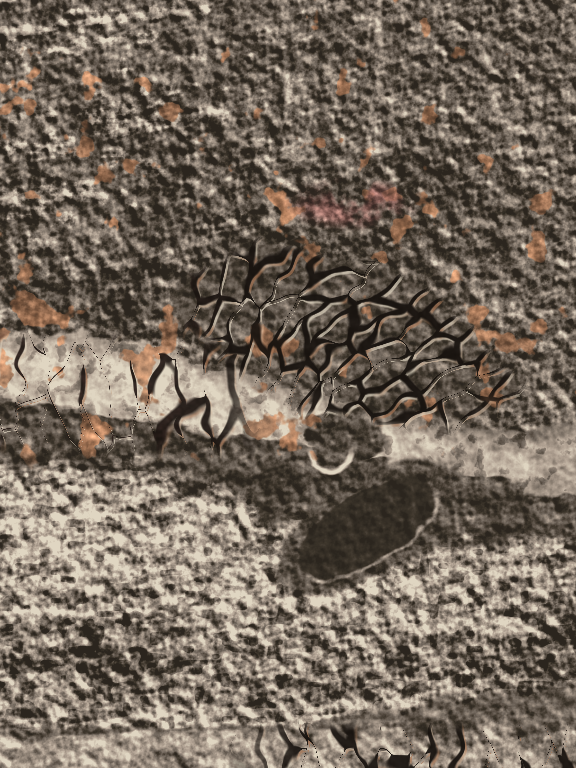
Write a WebGL 1 fragment shader that draws this texture.

```glsl
precision highp float;
// Weathered paint crust: dark ridged top, cracked pale band, scuffed grey base.
uniform vec2 u_resolution;

const vec3 SOOT = vec3(0.09, 0.07, 0.055);
const vec3 DARK = vec3(0.24, 0.21, 0.17);
const vec3 UMBER = vec3(0.35, 0.31, 0.27);
const vec3 TAUPE = vec3(0.44, 0.40, 0.36);
const vec3 STONE = vec3(0.56, 0.51, 0.46);
const vec3 SAND = vec3(0.71, 0.65, 0.59);
const vec3 CREAM = vec3(0.88, 0.84, 0.76);
const vec3 RUST = vec3(0.66, 0.46, 0.33);
const vec3 ROSE = vec3(0.48, 0.31, 0.29);
const vec2 LIGHT = vec2(0.25, 0.35);
const float GRAIN = 0.2;
const vec2 HOLE = vec2(0.48, 0.315);
const vec2 LIP = vec2(0.43, 0.412);

float hash(vec2 p) {
  vec3 q = fract(p.xyx * 0.1031);
  q += dot(q, q.yzx + 33.33);
  return fract((q.x + q.y) * q.z);
}
float noise(vec2 p) {
  vec2 i = floor(p), f = fract(p);
  f = f * f * (3.0 - 2.0 * f);
  return mix(mix(hash(i), hash(i + vec2(1, 0)), f.x),
             mix(hash(i + vec2(0, 1)), hash(i + 1.0), f.x), f.y);
}
float fbm(vec2 p) {
  float sum = 0.0, amp = 0.52;
  for (int i = 0; i < 4; i++) {
    sum += amp * noise(p);
    p = mat2(1.6, 1.2, -1.2, 1.6) * p + 17.3;
    amp *= 0.5;
  }
  return sum;
}
vec2 turn(vec2 p, float a) { return mat2(cos(a), -sin(a), sin(a), cos(a)) * p; }
float below(float v, float edge, float soft) { return 1.0 - smoothstep(edge - soft, edge + soft, v); }
float stroke(vec2 p, vec2 a, vec2 b) {
  vec2 d = b - a;
  return below(length(p - a - d * clamp(dot(p - a, d) / dot(d, d), 0.0, 1.0)), 0.006, 0.004);
}
float ridges(vec2 p) {
  return max(stroke(p, vec2(0.63, 1), vec2(0.52, 0.77)), stroke(p, vec2(0.21, 0.88), vec2(0.38, 0.75)));
}
vec3 ramp(float t) {
  vec3 c = mix(DARK * 0.7, DARK, clamp(t * 9.0 - 0.9, 0.0, 1.0));
  c = mix(c, UMBER, clamp((t - 0.21) / 0.1, 0.0, 1.0));
  c = mix(c, TAUPE, clamp((t - 0.31) / 0.09, 0.0, 1.0));
  c = mix(c, STONE, clamp((t - 0.4) / 0.11, 0.0, 1.0));
  c = mix(c, SAND, clamp((t - 0.51) / 0.14, 0.0, 1.0));
  return mix(c, CREAM, clamp((t - 0.65) / 0.19, 0.0, 1.0));
}
// Crack along the borders of scattered cells
float split(vec2 p, float w) {
  vec2 cell = floor(p);
  float near = 9.0, next = 9.0;
  for (int y = -1; y <= 1; y++) for (int x = -1; x <= 1; x++) {
    vec2 g = cell + vec2(x, y);
    float d = length(g + 0.1 + 0.8 * vec2(hash(g), hash(g + 71.7)) - p);
    next = min(next, max(near, d));
    near = min(near, d);
  }
  return below(next - near, 0.7 * w, 0.3 * w);
}
float fanMask(vec2 p) {
  float e = length(turn(p - vec2(0.44, 0.56), -0.35) / vec2(0.23, 0.105));
  return below(e + 0.3 * noise(p * 18.0), 1.1, 0.07);
}
float cracks(vec2 p) {
  vec2 w = p + 0.016 * (vec2(noise(p * 38.0), noise(p * 38.0 + 9.0)) - 0.5);
  vec2 q = turn(w - vec2(0.42, 0.57), mix(1.25, 0.6, smoothstep(0.28, 0.5, p.x)));
  float fan = fanMask(p);
  float open = smoothstep(0.28, 0.65, noise(p * 32.0 + 4.0));
  float left = below(p.x, 0.32, 0.04) * below(abs(p.y + 0.05 * p.x - 0.495), 0.07, 0.015);
  float foot = below(p.y, 0.055, 0.01) * smoothstep(0.25, 0.4, p.x);
  float rift = 0.01 + 0.25 * smoothstep(0.42, 0.68, noise(p * vec2(42, 24) + 31.0));
  return max(split(q * vec2(17, 36), 0.02 + 0.23 * open * fan) * fan,
             split(w * vec2(30, 9), rift) * max(left, foot));
}

void main() {
  vec2 p = gl_FragCoord.xy / u_resolution.y;
  float broad = fbm(p * 7.0) - 0.5, mid = fbm(p * 28.0 + 5.0) - 0.5;
  float streak = fbm(turn(p, 0.08) * vec2(9, 75)) - 0.5;
  float rough = fbm(p * 75.0), fine = noise(p * 210.0);
  float grain = GRAIN * (fine - 0.5) + rough - fbm(p * 75.0 + LIGHT);
  float fray = 0.04 * mid + 0.02 * streak;

  // Dark crust with scrapes, ridges and running drips
  float tone = 0.33 + 0.28 * broad + 0.3 * mid + 1.25 * grain;
  float scrape = smoothstep(0.04, 0.18, 0.55 * streak + 0.45 * (rough - 0.5));
  tone += 0.2 * scrape * (0.4 + below(p.x, 0.3, 0.15) * smoothstep(0.62, 0.72, p.y));
  vec2 bent = p + 0.025 * vec2(mid, noise(p * 22.0) - 0.5);
  tone += 0.16 * ridges(bent - 0.005) - 0.2 * ridges(bent);
  tone -= 0.15 * stroke(bent, vec2(0, 0.61), vec2(0.36, 0.69));
  for (int i = 0; i < 5; i++) {
    float k = float(i);
    float x = 0.025 + 0.115 * k + 0.012 * noise(vec2(p.y * 9.0, k));
    float drip = below(abs(p.x - x), 0.005, 0.003);
    tone += 0.17 * drip * smoothstep(0.64, 0.76, p.y - 0.2 * hash(vec2(k, 3))) * (0.9 + mid);
  }
  tone = mix(tone, 0.31 + 0.25 * streak + 0.7 * grain, 0.85 * fanMask(p));

  // Pale band, dark stain under it, scuffed base and foot
  float top = mix(0.56, 0.447, smoothstep(0.1, 0.62, p.x));
  float pale = 0.8 + 0.35 * mid + 0.5 * grain - 0.28 * smoothstep(0.55, 0.7, rough);
  pale -= 0.22 * smoothstep(-0.035, 0.0, p.y - top) + 0.12 * smoothstep(0.45, 0.65, p.x);
  tone = mix(tone, pale, below(p.y, top + fray, 0.004));
  float stain = 0.29 + 0.3 * streak + 0.2 * mid + 0.8 * grain;
  float blot = below(length((p - LIP - 0.02) / vec2(0.055, 0.04)) + 14.0 * fray, 0.9, 0.08);
  tone = mix(tone, stain, max(blot, below(p.y, 0.487 - 0.17 * p.x + fray, 0.004)));
  float base = 0.55 + 0.45 * streak + 0.45 * broad + 1.5 * grain;
  base += 0.08 * smoothstep(0.2, 0.36, p.y) * below(p.x, 0.4, 0.1);
  base -= 0.25 * smoothstep(0.55, 0.68, noise(p * vec2(85, 110))) + 0.1 * below(abs(p.y - 0.13), 0.04, 0.03);
  tone = mix(tone, base, below(p.y, mix(0.405, 0.3, smoothstep(0.12, 0.5, p.x)) + 2.2 * fray, 0.018));
  float ledge = 0.055 + 0.055 * smoothstep(0.35, 0.75, p.x) + fray;
  tone = mix(tone, stain + 0.06, below(p.y, ledge, 0.008));
  tone += 0.13 * below(abs(p.y - ledge - 0.006), 0.004, 0.004);
  tone = mix(tone, 0.58 + 0.4 * mid + grain, below(p.y, 0.038 + 0.02 * p.x + fray, 0.005));

  // Sunken hollow with a lit lower rim, and a curled lip
  vec2 h = turn(p - HOLE, 0.55);
  float hollow = length(h / vec2(0.098, 0.044)) + 6.0 * fray;
  tone = mix(tone, 0.27 + 0.8 * grain, below(hollow, 1.35, 0.12));
  tone = mix(tone, 0.16 + 0.35 * grain, below(hollow, 1.0, 0.04));
  tone += 0.25 * below(abs(hollow - 1.06), 0.04, 0.04) * below(h.y, -0.01, 0.01);
  float curl = abs(length(p - LIP) - 0.027 + 0.3 * fray);
  tone = mix(tone, 0.85, below(curl, 0.003, 0.002) * below(p.y, LIP.y, 0.01));

  // Tinted flakes, then cracks with exposed edges
  vec3 color = ramp(tone);
  float belt = below(abs(p.y - 0.57 + 0.2 * p.x), 0.07, 0.04) * below(p.x, 0.56, 0.05);
  float flake = smoothstep(0.67, 0.72, fbm(p * 27.0 + 40.0) + 0.04 * belt);
  color = mix(color, RUST * (1.0 + mid + grain), 0.8 * flake * smoothstep(0.38, 0.42, p.y));
  float blush = below(length((p - vec2(0.46, 0.735)) / vec2(0.09, 0.035)), 0.8, 0.3);
  color = mix(color, ROSE * (0.95 + mid + 2.0 * grain), 0.7 * blush * smoothstep(-0.1, 0.1, mid));
  float gap = cracks(p), rim = max(cracks(p + vec2(-0.0025, 0.0035)) - gap, 0.0);
  color = mix(color, mix(RUST, CREAM, smoothstep(-0.2, 0.1, mid)), 0.7 * rim);
  color = mix(color, mix(SOOT, ROSE * 0.6, 0.5 * below(p.x, 0.25, 0.1) * fine), 0.93 * gap);
  gl_FragColor = vec4(color, 1.0);
}
```
